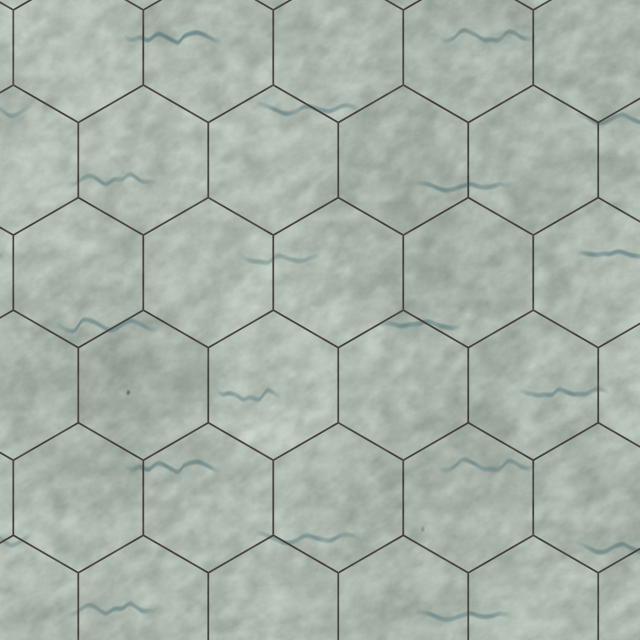
Reproduce this pattern procedurally as a Shadertoy shader.

```glsl
// Thin dark hexagon grid over mottled grey-green paper with scattered teal ripple strokes.

// Hexagon grid
const float HEX_WIDTH = 0.2031;
const vec2 HEX_ORIGIN = vec2(0.1224, 0.9258);
const float LINE_HALF_WIDTH = 0.0014;
const vec3 LINE_COLOR = vec3(0.25, 0.23, 0.215);
const float CELL_TINT = 0.022;

// Paper
const vec3 PAPER_COLOR = vec3(0.667, 0.712, 0.672);
const float CLOUD_SCALE = 4.5;
const float CLOUD_STRENGTH = 0.15;
const float GRAIN_SCALE = 48.0;
const float GRAIN_STRENGTH = 0.19;

// Ripple strokes: rows step sideways and repeat after ROW_CYCLE
const vec2 RIPPLE_ORIGIN = vec2(0.254, 0.9375);
const vec2 RIPPLE_PITCH = vec2(0.508, 0.1118);
const float ROW_SHIFT = 0.2266;
const float ROW_CYCLE = 6.0;
const float RIPPLE_HALF_WIDTH = 0.0045;
const float RIPPLE_WAVELENGTH = 0.066;
const vec3 RIPPLE_COLOR = vec3(0.40, 0.51, 0.52);

// Specks
const float SPECK_CELL = 0.14;
const float SPECK_CHANCE = 0.1;
const vec3 SPECK_COLOR = vec3(0.27, 0.28, 0.26);

const float TAU = 6.28318;
const float SQRT3 = 1.73205;

float hash(vec2 p) {
    vec3 q = fract(p.xyx * 0.1031);
    q += dot(q, q.yzx + 33.33);
    return fract((q.x + q.y) * q.z);
}

vec2 hash2(vec2 p) {
    return vec2(hash(p), hash(p + 57.3));
}

float noise(vec2 p) {
    vec2 i = floor(p), f = fract(p);
    f = f * f * (3.0 - 2.0 * f);
    return mix(mix(hash(i), hash(i + vec2(1, 0)), f.x),
               mix(hash(i + vec2(0, 1)), hash(i + vec2(1, 1)), f.x), f.y);
}

float fbm(vec2 p) {
    float sum = 0.0, weight = 0.533;
    for (int i = 0; i < 4; i++) {
        sum += weight * noise(p);
        p = mat2(0.8, 0.6, -0.6, 0.8) * p * 2.03 + 17.7;
        weight *= 0.5;
    }
    return sum;
}

// Returns the distance to the nearest edge (x) and the cell centre (yz), in hexagon widths
vec3 hexGrid(vec2 p) {
    vec2 period = vec2(1.0, SQRT3);
    vec2 a = period * round(p / period);
    vec2 b = period * (floor(p / period) + 0.5);
    vec2 center = distance(p, a) < distance(p, b) ? a : b;
    vec2 q = abs(p - center);
    return vec3(0.5 - max(q.x, dot(q, vec2(0.5, 0.5 * SQRT3))), center);
}

vec3 paper(vec2 uv) {
    float cloud = fbm(uv * CLOUD_SCALE + 3.1) - 0.5;
    vec2 fibre = mat2(0.88, -0.48, 0.48, 0.88) * uv * vec2(0.8, 1.1);
    float grain = fbm(fibre * GRAIN_SCALE + 40.0) - 0.5;
    return PAPER_COLOR + cloud * CLOUD_STRENGTH + grain * GRAIN_STRENGTH;
}

// Coverage of the wavy stroke in the nearest ripple cell
float ripple(vec2 uv, float px) {
    float row = mod(round((RIPPLE_ORIGIN.y - uv.y) / RIPPLE_PITCH.y), ROW_CYCLE);
    vec2 p = uv - RIPPLE_ORIGIN - vec2(row * ROW_SHIFT, 0.0);
    vec2 id = vec2(round(p.x / RIPPLE_PITCH.x), row);
    p -= RIPPLE_PITCH * round(p / RIPPLE_PITCH);

    vec2 shape = hash2(id + 11.0), place = hash2(id + 29.0) - 0.5;
    p -= place * vec2(0.05, 0.016);
    float halfLength = mix(0.04, 0.09, shape.x);
    float amplitude = mix(0.003, 0.008, shape.y);
    float wobble = noise(vec2(p.x * 55.0, row * 7.3 + id.x * 3.7)) - 0.5;
    float wave = amplitude * sin(TAU * (p.x / RIPPLE_WAVELENGTH + shape.y + 0.25 * wobble));
    wave += 0.009 * wobble;

    float taper = 1.0 - smoothstep(0.55, 1.0, abs(p.x) / halfLength);
    float ink = mix(0.6, 1.0, noise(uv * 65.0)) * mix(0.6, 0.95, hash(id + 71.0));
    float body = 1.0 - smoothstep(0.2 * RIPPLE_HALF_WIDTH, RIPPLE_HALF_WIDTH + px, abs(p.y - wave));
    return body * sqrt(taper) * ink;
}

float speck(vec2 uv, float px) {
    vec2 id = floor(uv / SPECK_CELL);
    vec2 center = (id + 0.2 + 0.6 * hash2(id + 5.0)) * SPECK_CELL;
    float size = mix(0.002, 0.006, hash(id + 83.0));
    float edge = length((uv - center) * vec2(1.2, 0.9)) + 0.003 * (noise(uv * 220.0) - 0.5);
    float present = step(hash(id + 19.0), SPECK_CHANCE);
    return present * (1.0 - smoothstep(0.4 * size, size + px, edge)) * mix(0.25, 0.8, hash(id + 47.0));
}

void mainImage(out vec4 fragColor, in vec2 fragCoord) {
    vec2 uv = fragCoord / iResolution.y;
    float px = 1.0 / iResolution.y;
    vec3 hex = hexGrid((uv - HEX_ORIGIN) / HEX_WIDTH);

    // Paper with a slight tint per cell
    vec3 color = paper(uv) + CELL_TINT * (hash(round(hex.yz * vec2(2.0, 2.0 / SQRT3)) + 31.0) - 0.5);
    color = mix(color, RIPPLE_COLOR, ripple(uv, px));
    color = mix(color, SPECK_COLOR, speck(uv, px));

    // Grid lines with faintly uneven ink
    float edge = hex.x * HEX_WIDTH;
    float line = 1.0 - smoothstep(LINE_HALF_WIDTH - 0.6 * px, LINE_HALF_WIDTH + 0.6 * px, edge);
    color = mix(color, LINE_COLOR, line * mix(0.85, 1.0, noise(uv * 90.0)));
    fragColor = vec4(color, 1.0);
}
```
